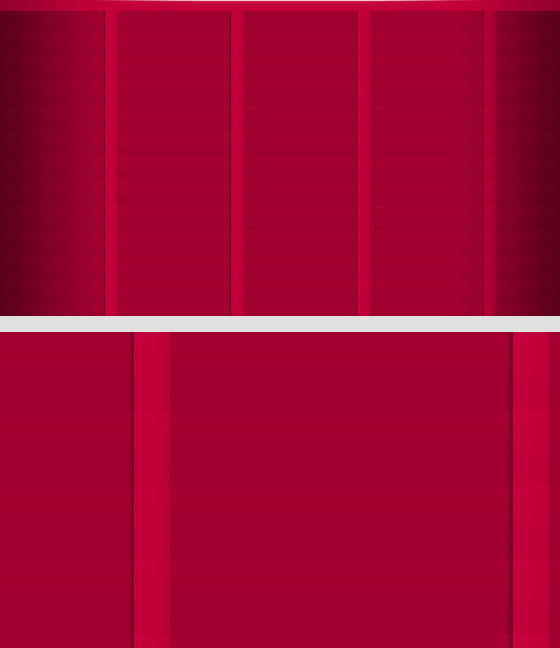
Top, the full canvas; bottom, a detail of the centre.
Write a Shadertoy shader that draws this background.

```glsl
// Crimson panels split by bright vertical bars, under a glowing top rail.

// Lengths are in canvas heights unless noted.
const vec3 PANEL_COLOR = vec3(0.645, 0.0, 0.200);
const vec3 BAR_COLOR = vec3(0.765, 0.0, 0.238);
const vec3 GLOW_COLOR = vec3(1.0, 0.88, 0.90);

const float BAR_PERIOD = 0.3998;
const float BAR_LEFT = 0.3320;
const float BAR_WIDTH = 0.0380;
const float RAIL_HEIGHT = 0.0345;
const float SHADOW_WIDTH = 0.0060;
const float SHADOW_DEPTH = 0.32;

const float BAND_PERIOD = 0.0787;
const float BAND_OFFSET = 0.4167;
const float BAND_DEPTH = 0.045;

const float EDGE_REACH = 0.20;   // fraction of the canvas width
const float EDGE_LIGHT = 0.56;
const float RAIL_EDGE_LIGHT = 0.74;
const float GLOW_HEIGHT = 0.0035;
const float GLOW_HALF_WIDTH = 0.37;   // fraction of the canvas width

// Smooth step of one pixel centred on zero.
float cover(float dist, float pixel) {
    return clamp(0.5 + dist / pixel, 0.0, 1.0);
}

// Sawtooth shading: each band is light on top and darkens downward.
float bandShade(float depth, float pixel) {
    float t = fract((depth - BAND_OFFSET) / BAND_PERIOD);
    float softEdge = smoothstep(0.0, 2.0 * pixel / BAND_PERIOD, 1.0 - t);
    return 1.0 - BAND_DEPTH * t * softEdge;
}

void mainImage(out vec4 fragColor, in vec2 fragCoord) {
    float pixel = 1.0 / iResolution.y;
    vec2 p = fragCoord * pixel;
    float across = fragCoord.x / iResolution.x;
    float depth = 1.0 - p.y;

    // Masks for the repeated bars and the top rail
    float x = mod(p.x - BAR_LEFT + 0.5 * BAR_PERIOD, BAR_PERIOD) - 0.5 * BAR_PERIOD;
    float bar = cover(x, pixel) * cover(BAR_WIDTH - x, pixel);
    float rail = cover(RAIL_HEIGHT - depth, pixel);

    // Panels with faint bands and a thin shadow left of each bar
    float shadow = smoothstep(-SHADOW_WIDTH, 0.0, x) * cover(-x, pixel);
    vec3 panel = PANEL_COLOR * bandShade(depth, pixel) * (1.0 - SHADOW_DEPTH * shadow);

    // Bars fade slightly toward their right side
    float barFade = smoothstep(0.5 * BAR_WIDTH, BAR_WIDTH, x);
    vec3 barColor = BAR_COLOR * mix(1.0, 0.96, barFade);
    barColor *= mix(1.0, bandShade(depth, pixel), 0.5);
    vec3 color = mix(panel, barColor, bar);
    color = mix(color, BAR_COLOR, rail);

    // Darkening toward both sides, weaker on the rail
    float edge = smoothstep(-0.03, EDGE_REACH, min(across, 1.0 - across));
    color *= mix(mix(EDGE_LIGHT, RAIL_EDGE_LIGHT, rail), 1.0, edge);
    color *= mix(0.94, 1.0, smoothstep(0.0, 0.01, p.y));

    // Bright line along the top, fading at both ends
    float glowSpan = 1.0 - smoothstep(0.35, 1.0, abs(across - 0.51) / GLOW_HALF_WIDTH);
    float glowLine = cover(GLOW_HEIGHT - depth, pixel);
    float halo = 0.12 * exp(-depth / 0.008);
    color = mix(color, GLOW_COLOR, glowSpan * max(0.9 * glowLine, halo));

    fragColor = vec4(color, 1.0);
}
```
